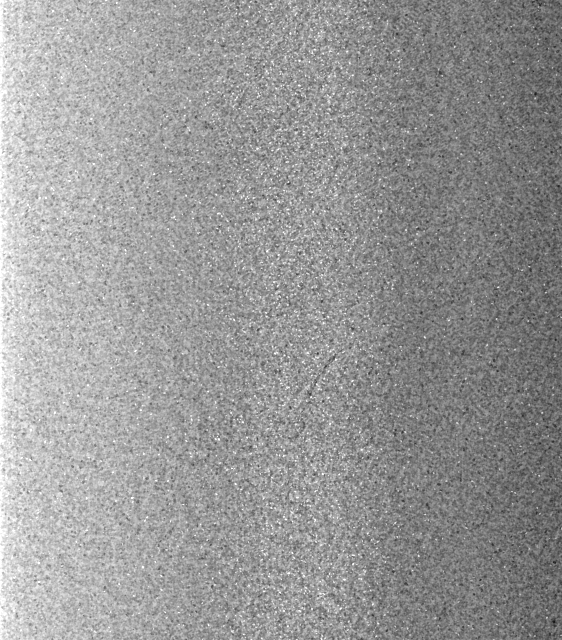
This texture is drawn by a Shadertoy shader. Its source:

```glsl
#define GRAIN_FREQ 300.0
#define GRAIN_GAIN 0.23
#define FINE_FREQ 490.0
#define FINE_GAIN 0.20
#define PIT_FREQ 165.0
#define PIT_DEPTH 0.20
#define SPECK_FREQ 235.0
#define SPECK_GAIN 0.36
#define CRACK_WIDTH 0.0011
#define CRACK_DEPTH 0.17

const mat2 TURN = mat2(0.84, 0.54, -0.54, 0.84);

float hash(vec2 p) {
    return fract(sin(dot(p, vec2(127.1, 311.7))) * 43758.5453);
}

float valueNoise(vec2 p) {
    vec2 cell = floor(p), f = fract(p);
    f = f * f * (3.0 - 2.0 * f);
    float low = mix(hash(cell), hash(cell + vec2(1, 0)), f.x);
    float high = mix(hash(cell + vec2(0, 1)), hash(cell + vec2(1, 1)), f.x);
    return mix(low, high, f.y);
}

// Strength of jittered oval dots, one candidate per cell
float dots(vec2 p, float freq, float density, float seed) {
    vec2 q = TURN * p * freq;
    float soft = 0.7 * freq / iResolution.y;
    vec2 home = floor(q);
    float cover = 0.0;
    for (int j = -1; j <= 1; j++) {
        for (int i = -1; i <= 1; i++) {
            vec2 cell = home + vec2(i, j);
            vec2 id = cell + seed;
            vec2 center = cell + vec2(hash(id), hash(id + 37.3));
            float angle = 6.28 * hash(id + 19.7);
            vec2 axis = vec2(cos(angle), sin(angle));
            vec2 d = q - center;
            d = vec2(dot(d, axis), 1.5 * dot(d, vec2(-axis.y, axis.x)));
            float radius = mix(0.18, 0.52, hash(id + 71.9));
            float strength = step(hash(id + 113.5), density) * mix(0.35, 1.0, hash(id + 151.1));
            cover = max(cover, strength * (1.0 - smoothstep(radius - soft, radius + soft, length(d))));
        }
    }
    return cover;
}

// Brightness falling from the left edge to the right one
float shading(float u) {
    float tone = 0.745 + 0.24 * exp(-u * 30.0);
    tone -= 0.15 * smoothstep(0.08, 0.42, u);
    tone -= 0.11 * smoothstep(0.56, 0.75, u);
    return tone - 0.07 * smoothstep(0.82, 1.0, u);
}

// Thin broken crack wandering down the middle
float crack(vec2 uv) {
    float path = 0.56 + 0.05 * sin(13.0 * (uv.y - 0.26) - 1.57);
    path += 0.05 * smoothstep(0.5, 0.75, uv.y);
    path += 0.02 * (valueNoise(vec2(uv.y * 24.0, 3.0)) - 0.5);
    path += 0.012 * (valueNoise(vec2(uv.y * 110.0, 8.0)) - 0.5);
    float gaps = smoothstep(0.45, 0.85, valueNoise(vec2(uv.y * 34.0, 15.0)));
    float range = smoothstep(0.1, 0.25, uv.y) * (1.0 - smoothstep(0.75, 0.84, uv.y));
    float width = CRACK_WIDTH * (0.5 + 1.2 * gaps);
    float soft = 0.8 / iResolution.y;
    return gaps * range * (1.0 - smoothstep(width - soft, width + soft, abs(uv.x - path)));
}

void mainImage(out vec4 fragColor, in vec2 fragCoord) {
    vec2 uv = fragCoord / iResolution.xy;
    vec2 p = fragCoord / iResolution.y;

    // Regions: pitted left, sparkling middle band
    float leftSide = 1.0 - smoothstep(0.15, 0.5, uv.x);
    float bandOffset = (uv.x - 0.54) / 0.14;
    float band = exp(-bandOffset * bandOffset);

    // Smooth shading with faint mottling and columns
    float tone = shading(uv.x);
    tone += 0.02 * (valueNoise(p * 9.0) - 0.5);
    float column = valueNoise(vec2(p.x * 150.0, 5.0)) - 0.5;
    tone += column * (0.01 + 0.12 * exp(-uv.x * 35.0));

    // Fine grain, turned off the pixel axes
    float contrast = 0.9 + 0.3 * band;
    tone += contrast * GRAIN_GAIN * (valueNoise(TURN * p * GRAIN_FREQ) - 0.5);
    tone += contrast * FINE_GAIN * (valueNoise(p * TURN * FINE_FREQ + 19.0) - 0.5);

    // Dark pits, crack and bright specks
    tone -= PIT_DEPTH * dots(p, PIT_FREQ, 0.16 + 0.16 * leftSide, 5.0);
    tone -= CRACK_DEPTH * crack(uv);
    tone += SPECK_GAIN * dots(p, SPECK_FREQ, 0.05 + 0.3 * band, 53.0);

    fragColor = vec4(vec3(clamp(tone, 0.0, 1.0)), 1.0);
}
```
